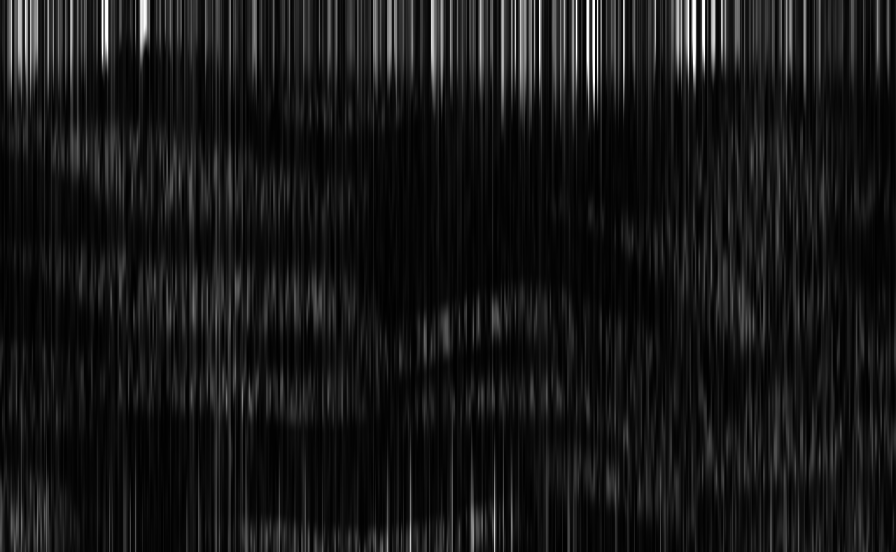
Write a Shadertoy shader that draws this texture.

```glsl
// Fine vertical light streaks on black: a bright ragged fringe on top, thin
// rays rising from below, and faint wavy bands of grain in between.
// Every pixel column gets hashed strands, shaped by soft envelopes.

#define COLUMNS 512.0
#define FRINGE_GAIN 1.35
#define FRINGE_DEPTH 0.175
#define RAY_GAIN 1.0
#define THREAD_GAIN 0.5
#define BAND_GAIN 0.44
#define BAND_COUNT 10.0
#define GRAIN_RATE 13.0
#define BLACK_LEVEL 0.004

float hash(vec2 p) {
    return fract(sin(dot(p, vec2(127.1, 311.7))) * 43758.5453);
}

float noise(vec2 p) {
    vec2 i = floor(p), f = fract(p);
    f = f * f * (3.0 - 2.0 * f);
    return mix(mix(hash(i), hash(i + vec2(1, 0)), f.x),
               mix(hash(i + vec2(0, 1)), hash(i + vec2(1, 1)), f.x), f.y);
}

float bump(float x, float center, float width) {
    float d = (x - center) / width;
    return exp(-d * d);
}

// One random value per column, blended smoothly between columns
float column(float x, float seed) {
    return noise(vec2(x * COLUMNS - 0.5, seed));
}

// Random value along one column, shifted so neighbours do not line up
float strand(float id, float y) {
    float t = y * GRAIN_RATE + 9.0 * hash(vec2(id, 21.0));
    float i = floor(t);
    return mix(hash(vec2(id, i + 40.0)), hash(vec2(id, i + 41.0)),
               smoothstep(0.0, 1.0, t - i));
}

float grain(vec2 p) {
    float c = p.x * COLUMNS - 0.5, id = floor(c);
    return mix(strand(id, p.y), strand(id + 1.0, p.y),
               smoothstep(0.0, 1.0, c - id));
}

// Bright streaks hanging from the top with a ragged lower edge
float topFringe(vec2 p) {
    float depth = 1.0 - p.y;
    float edge = FRINGE_DEPTH - 0.075 * bump(p.x, 0.17, 0.08)
               + 0.035 * bump(p.x, 0.62, 0.09) - 0.04 * bump(p.x, 0.79, 0.06);
    float gain = 0.3 + 0.75 * bump(p.x, 0.09, 0.08) + 0.3 * bump(p.x, 0.42, 0.12)
               + 0.95 * bump(p.x, 0.645, 0.07) + 0.7 * bump(p.x, 0.79, 0.035)
               + 0.4 * bump(p.x, 0.89, 0.04) - 0.15 * bump(p.x, 0.27, 0.04);
    gain *= 0.5 + noise(vec2(p.x * 70.0, 3.0));
    float reach = edge * (0.8 + 0.5 * column(p.x, 2.0));
    float fade = 1.0 - smoothstep(0.45 * reach, 1.1 * reach, depth);
    float line = pow(column(p.x, 1.0), 3.0);
    float tail = 0.35 * pow(column(p.x, 5.0), 5.0) * exp(-depth * depth * 18.0);
    return FRINGE_GAIN * gain * (line * fade + tail);
}

// Sparse thin rays fading upward from the bottom edge
float bottomRays(vec2 p) {
    float gain = 0.3 + 0.6 * bump(p.x, 0.40, 0.025) + 0.8 * bump(p.x, 0.48, 0.02)
               + 0.8 * bump(p.x, 0.56, 0.02) + 0.4 * bump(p.x, 0.31, 0.02)
               + 0.45 * bump(p.x, 0.88, 0.03) + 0.35 * bump(p.x, 0.17, 0.01);
    float reach = 0.14 + 0.2 * column(p.x, 8.0);
    float fade = 1.0 - smoothstep(0.2 * reach, reach, p.y);
    return RAY_GAIN * gain * pow(column(p.x, 7.0), 9.0) * fade;
}

// Thin lines running the full height, densest left of the middle
float threads(vec2 p) {
    float gain = 0.16 + bump(p.x, 0.25, 0.032);
    float sway = 0.35 + 0.9 * noise(vec2(p.x * 30.0, p.y * 3.0));
    return THREAD_GAIN * gain * sway * pow(column(p.x, 11.0), 5.0);
}

// Faint rolling bands, one clear arch and a soft pillar, filled with grain
float rollingBands(vec2 p) {
    float phase = p.y * BAND_COUNT + 2.4 * noise(vec2(p.x * 5.0, p.y * 2.0));
    float band = smoothstep(0.35, 0.95, noise(vec2(p.x * 6.0, phase + 50.0)));
    band *= 1.0 - smoothstep(0.76, 0.86, p.y);
    float bend = p.x > 0.6 ? 8.0 : 2.0;
    float crest = 0.29 - bend * (p.x - 0.6) * (p.x - 0.6);
    float span = smoothstep(0.42, 0.52, p.x) * (1.0 - smoothstep(0.68, 0.75, p.x));
    float arch = bump(p.y, crest, 0.038) * span;
    float pillar = bump(p.x, 0.26, 0.025) * bump(p.y, 0.3, 0.12);
    float light = 0.1 + 0.75 * band + 0.7 * arch + 0.6 * pillar;
    float g = grain(p);
    return BAND_GAIN * light * g * g;
}

void mainImage(out vec4 fragColor, in vec2 fragCoord) {
    vec2 p = fragCoord / iResolution.xy;
    float light = BLACK_LEVEL + topFringe(p) + bottomRays(p)
                + threads(p) + rollingBands(p);
    fragColor = vec4(vec3(clamp(light, 0.0, 1.0)), 1.0);
}
```
